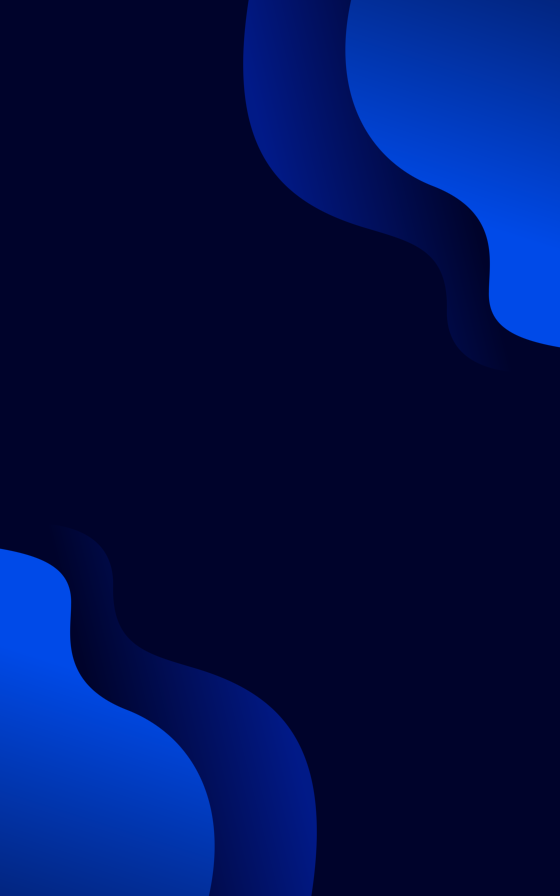
A Shadertoy shader for this background:

```glsl
// Point on a cubic Bezier curve
vec2 bezier(vec2 a, vec2 b, vec2 c, vec2 d, float t) {
    float s = 1.0 - t;
    return s * s * s * a + 3.0 * s * s * t * b + 3.0 * s * t * t * c + t * t * t * d;
}

// Signed distance to a descending chain of three curves, positive on the right
float waveDistance(vec2 p, vec2 k[10]) {
    int i = p.y > k[3].y ? 0 : (p.y > k[6].y ? 3 : 6);
    vec2 a = k[i], b = k[i + 1], c = k[i + 2], d = k[i + 3];

    // Bisect for the curve point at this height
    float low = 0.0, high = 1.0;
    for (int n = 0; n < 18; n++) {
        float mid = 0.5 * (low + high);
        if (bezier(a, b, c, d, mid).y > p.y) low = mid;
        else high = mid;
    }
    float t = 0.5 * (low + high), s = 1.0 - t;

    // Distance to the tangent line there
    vec2 tangent = normalize(s * s * (b - a) + 2.0 * s * t * (c - b) + t * t * (d - c));
    vec2 offset = p - bezier(a, b, c, d, t);
    return tangent.x * offset.y - tangent.y * offset.x;
}

float fill(float dist) {
    float soft = 0.75 / iResolution.x;
    return 1.0 - smoothstep(-soft, soft, dist);
}

void mainImage(out vec4 fragColor, in vec2 fragCoord) {
    // Both corners share one design, turned by half a circle
    vec2 p = fragCoord / iResolution.xy * vec2(1.0, 1.6);
    if (p.y > 0.8) p = vec2(1.0, 1.6) - p;

    vec2 ribbonEdge[10] = vec2[10](
        vec2(0.0625, 0.666), vec2(0.156, 0.6625), vec2(0.204, 0.625),
        vec2(0.202, 0.552), vec2(0.2, 0.448), vec2(0.26, 0.433),
        vec2(0.344, 0.408), vec2(0.5, 0.3625), vec2(0.598, 0.271),
        vec2(0.556, 0.0));
    vec2 blobEdge[10] = vec2[10](
        vec2(-0.017, 0.623), vec2(0.083, 0.608), vec2(0.129, 0.583),
        vec2(0.127, 0.521), vec2(0.127, 0.469), vec2(0.104, 0.381),
        vec2(0.225, 0.333), vec2(0.344, 0.2875), vec2(0.41, 0.167),
        vec2(0.373, 0.0));

    vec3 navy = vec3(0.0, 0.012, 0.168);

    // Ribbon fading into the ground
    float ribbonRamp = clamp((p.x + 0.25 * p.y - 0.25) / 0.34, 0.0, 1.0);
    vec3 ribbon = mix(navy, vec3(0.005, 0.1, 0.53), ribbonRamp);

    // Bright blob, darker toward the corner
    float blobRamp = clamp((p.y + 0.32 * p.x) / 0.45, 0.0, 1.0);
    vec3 blob = mix(vec3(0.01, 0.145, 0.5), vec3(0.0, 0.29, 0.91), blobRamp);

    vec3 color = mix(navy, ribbon, fill(waveDistance(p, ribbonEdge)));
    color = mix(color, blob, fill(waveDistance(p, blobEdge)));
    fragColor = vec4(color, 1.0);
}
```
